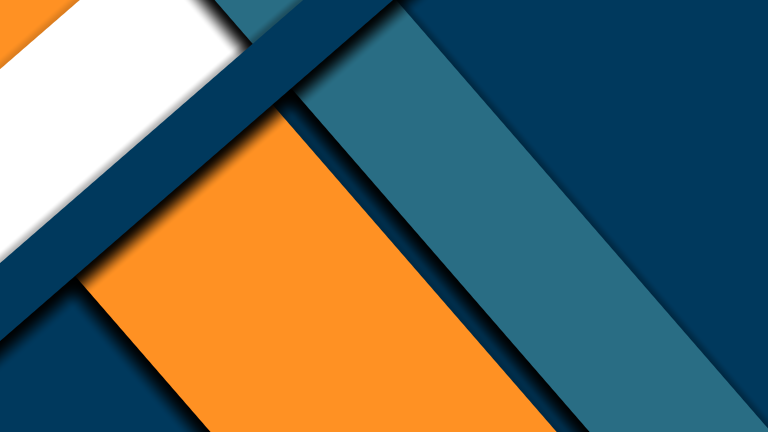
This background is drawn by a WebGL 2 fragment shader. Its source:

```glsl
#version 300 es
precision highp float;

uniform vec2 u_resolution;
out vec4 outColor;

#define SLOPE 0.868
#define SHADOW_REACH 0.056
#define SHADOW_DEPTH 0.96
#define RIM_REACH 0.022
#define RIM_DEPTH 0.28
#define NAVY vec3(0.0, 0.222, 0.364)
#define TEAL vec3(0.161, 0.428, 0.518)
#define ORANGE vec3(1.0, 0.569, 0.137)
#define WHITE vec3(1.0)

// Coverage of the region where d < 0, one pixel soft
float cover(float d) {
    return clamp(0.5 - d * u_resolution.y, 0.0, 1.0);
}

// Darkness cast outside an edge, fading with distance
float shade(float d, float reach, float depth) {
    return depth * (1.0 - smoothstep(0.0, reach, max(d, 0.0)));
}

// Lays a strip between two edges; the deep shadow falls beyond deepEdge
vec3 layStrip(vec3 below, float x, float deepEdge, float rimEdge, vec3 fill) {
    float side = sign(rimEdge - deepEdge);
    float deepDist = (deepEdge - x) * side;
    float rimDist = (x - rimEdge) * side;
    float dark = deepDist > rimDist
        ? shade(deepDist, SHADOW_REACH, SHADOW_DEPTH)
        : shade(rimDist, RIM_REACH, RIM_DEPTH);
    return mix(below * (1.0 - dark), fill, cover(max(deepDist, rimDist)));
}

void main() {
    // Rotated axes measured from the top left corner, in canvas heights
    vec2 p = gl_FragCoord.xy / u_resolution.y;
    p.y = 1.0 - p.y;
    vec2 along = normalize(vec2(1.0, -SLOPE));
    float s = dot(p, along);
    float t = dot(p, vec2(-along.y, along.x));

    // Lower orange panel on the navy ground
    vec3 color = layStrip(NAVY, s, -0.2875, 0.3176, ORANGE);

    // Upper white panel and its orange corner
    float cornerDist = t - 0.121;
    float cornerDark = shade(-cornerDist, RIM_REACH, RIM_DEPTH * 0.5);
    vec3 upper = mix(WHITE, ORANGE * (1.0 - cornerDark), cover(cornerDist));
    color = mix(color, upper, cover(t - 0.528));

    // Teal strip, then the navy band crossing above everything
    color = layStrip(color, s, 0.3752, 0.6924, TEAL);
    color = layStrip(color, t, 0.5963, 0.4600, NAVY);

    outColor = vec4(color, 1.0);
}
```
